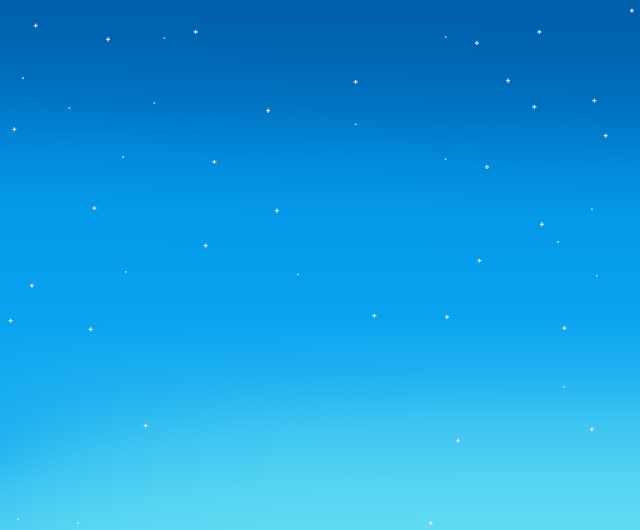
Reproduce this background procedurally as a Shadertoy shader.

```glsl
// Blue dusk sky fading to a pale cyan horizon, with small scattered stars.
#define STAR_GRID vec2(11.0, 9.0)
#define STAR_UNIT (1.0 / 424.0)
#define STAR_COLOR vec3(0.92, 0.91, 0.98)
#define CROSS_SHARE 0.6
#define LOW_CHANCE 0.14
#define HIGH_CHANCE 0.92
#define HORIZON_BEND 0.13
#define UPPER_TILT 0.035

const int STOPS = 11;
const vec3 SKY[STOPS] = vec3[STOPS](
    vec3(0.00, 0.375, 0.67), vec3(0.00, 0.40, 0.70), vec3(0.00, 0.455, 0.765),
    vec3(0.01, 0.54, 0.86), vec3(0.02, 0.60, 0.915), vec3(0.025, 0.62, 0.93),
    vec3(0.04, 0.64, 0.94), vec3(0.12, 0.69, 0.94), vec3(0.24, 0.77, 0.945),
    vec3(0.33, 0.83, 0.95), vec3(0.38, 0.86, 0.95));

float hash(vec2 p) {
    vec3 q = fract(vec3(p.xyx) * 0.1031);
    q += dot(q, q.yzx + 33.33);
    return fract((q.x + q.y) * q.z);
}

float boxDistance(vec2 p, vec2 halfSize) {
    vec2 d = abs(p) - halfSize;
    return length(max(d, 0.0)) + min(max(d.x, d.y), 0.0);
}

// Vertical gradient; its bands sag at the lower left and tilt near the top
vec3 skyColor(vec2 uv) {
    float depth = 1.0 - uv.y;
    float sag = HORIZON_BEND * pow(1.0 - uv.x, 4.0) * smoothstep(0.55, 0.9, depth);
    float tilt = UPPER_TILT * (uv.x - 0.5) * (1.0 - smoothstep(0.3, 0.6, depth));
    float t = clamp(depth - sag - tilt, 0.0, 1.0) * float(STOPS - 1);
    vec3 color = SKY[0];
    for (int i = 1; i < STOPS; i++)
        color = mix(color, SKY[i], clamp(t - float(i - 1), 0.0, 1.0));
    return color;
}

// One possible star per cell, more frequent near the top and the sides
float starCoverage(vec2 uv, float aspect, float pixel) {
    vec2 cell = floor(uv * STAR_GRID);
    vec2 middle = (cell + 0.5) / STAR_GRID;
    float chance = mix(LOW_CHANCE, HIGH_CHANCE, middle.y)
                 * (0.75 + 0.5 * abs(2.0 * middle.x - 1.0));
    if (hash(cell + 17.0) > chance) return 0.0;

    vec2 jitter = vec2(hash(cell + 41.0), hash(cell + 73.0));
    vec2 center = (cell + mix(vec2(0.1), vec2(0.9), jitter)) / STAR_GRID;
    center.x *= aspect;
    center = (floor(center / STAR_UNIT) + 0.5) * STAR_UNIT;

    vec2 p = (uv * vec2(aspect, 1.0) - center) / STAR_UNIT;
    float d = boxDistance(p, vec2(0.55));
    if (hash(cell + 109.0) < CROSS_SHARE)
        d = min(boxDistance(p, vec2(1.5, 0.5)), boxDistance(p, vec2(0.5, 1.5)));
    return clamp(0.5 - d * STAR_UNIT / pixel, 0.0, 1.0);
}

void mainImage(out vec4 fragColor, in vec2 fragCoord) {
    vec2 uv = fragCoord / iResolution.xy;
    float aspect = iResolution.x / iResolution.y;
    float star = starCoverage(uv, aspect, 1.0 / iResolution.y);
    fragColor = vec4(mix(skyColor(uv), STAR_COLOR, star), 1.0);
}
```
